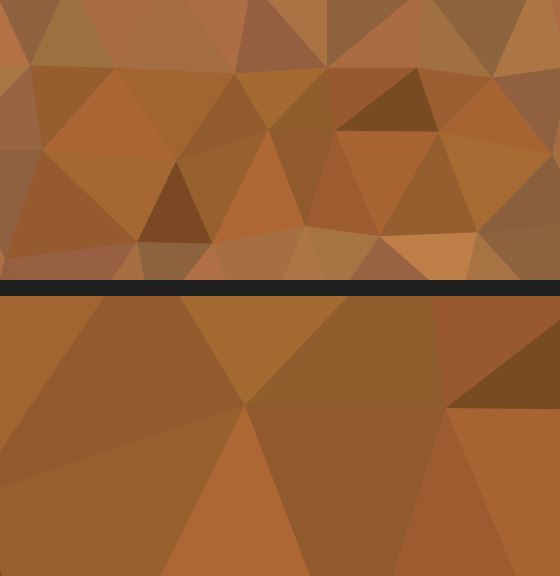
Top: the whole. Bottom: its middle third, enlarged.
Give the GLSL for this background, as a Shadertoy shader.

```glsl
// Low-poly mosaic of flat brown triangles, saturated inside and paler along the border.

const vec2 CELL = vec2(0.345, 0.31);   // mesh spacing, in canvas heights
const vec2 ORIGIN = vec2(0.06, 0.15);

vec2 hash22(vec2 p) {
    return fract(sin(vec2(dot(p, vec2(127.1, 311.7)), dot(p, vec2(269.5, 183.3)))) * 43758.55);
}

// Mesh vertex: staggered rows with random displacement.
vec2 meshVertex(vec2 id) {
    vec2 jitter = (hash22(id + 19.0) - 0.5) * vec2(0.58, 0.54);
    return ORIGIN + CELL * (id + vec2(0.5 * mod(id.y, 2.0), 0.0) + jitter);
}

// Signed distance from p to the line through a and b.
float lineSide(vec2 p, vec2 a, vec2 b) {
    vec2 along = normalize(b - a), rel = p - a;
    return along.y * rel.x - along.x * rel.y;
}

float triangleDistance(vec2 p, vec2 a, vec2 b, vec2 c) {
    float winding = lineSide(c, a, b) < 0.0 ? 1.0 : -1.0;
    return max(max(winding * lineSide(p, a, b), winding * lineSide(p, b, c)),
               winding * lineSide(p, c, a));
}

// Flat facet tone, chosen by its seed and its place on the canvas.
vec3 facetColor(vec2 center, vec3 seed, float aspect) {
    float pick = fract(dot(seed, vec3(0.755, 0.57, 0.382)) + 0.13);
    vec2 margin = min(center, vec2(aspect, 1.0) - center);
    bool border = margin.x < 0.09 || margin.y < 0.22;

    vec3 tone;
    if (border) {
        tone = pick < 0.67 ? vec3(0.66, 0.44, 0.26)
             : pick < 0.95 ? vec3(0.57, 0.38, 0.25) : vec3(0.77, 0.50, 0.29);
    } else {
        tone = pick < 0.47 ? vec3(0.58, 0.36, 0.18)
             : pick < 0.84 ? vec3(0.66, 0.40, 0.20) : vec3(0.49, 0.30, 0.14);
    }
    // Slight drift in brightness and between reddish and olive.
    vec2 drift = hash22(seed.xy + seed.z * 7.3 + 41.0) - 0.5;
    return tone * (1.0 + 0.08 * drift.x) + vec3(0.035, -0.025, 0.01) * drift.y;
}

void mainImage(out vec4 fragColor, in vec2 fragCoord) {
    vec2 p = fragCoord / iResolution.y;
    float aspect = iResolution.x / iResolution.y;
    float pixel = 1.0 / iResolution.y;
    vec2 base = floor((p - ORIGIN) / CELL);
    vec4 sum = vec4(0.0);

    // Cover every mesh cell that can reach this point.
    for (int y = -1; y <= 1; y++)
    for (int x = -2; x <= 1; x++) {
        vec2 id = base + vec2(x, y);
        vec2 a = meshVertex(id);
        vec2 b = meshVertex(id + vec2(1.0, 0.0));
        vec2 c = meshVertex(id + vec2(1.0, 1.0));
        vec2 d = meshVertex(id + vec2(0.0, 1.0));

        // Split along the shorter diagonal that lies inside the cell.
        bool acInside = lineSide(b, a, c) * lineSide(d, a, c) < 0.0;
        bool bdInside = lineSide(a, b, d) * lineSide(c, b, d) < 0.0;
        bool useAC = !bdInside || (acInside && distance(a, c) < distance(b, d));

        for (int k = 0; k < 2; k++) {
            vec2 v0 = k == 0 || useAC ? a : b;
            vec2 v1 = k == 0 ? b : c;
            vec2 v2 = k == 0 && useAC ? c : d;
            float cover = clamp(0.5 - triangleDistance(p, v0, v1, v2) / pixel, 0.0, 1.0);
            if (cover > 0.0) {
                vec3 tone = facetColor((v0 + v1 + v2) / 3.0, vec3(id, float(k)), aspect);
                sum += cover * vec4(tone, 1.0);
            }
        }
    }
    fragColor = vec4(sum.rgb / max(sum.a, 0.001), 1.0);
}
```
